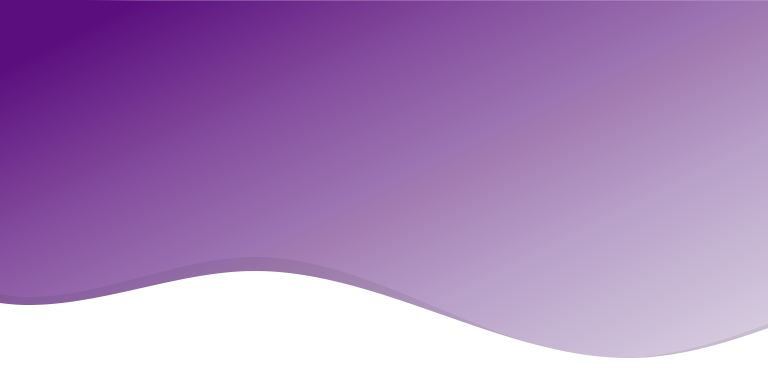
Give the GLSL for this background, as a WebGL 2 fragment shader.

```glsl
#version 300 es
precision highp float;
// Diagonal violet gradient above a white wave with a thin shaded band on its rim.

uniform vec2 u_resolution;
out vec4 fragColor;

const int TURNS = 5;
const int STOPS = 6;

// Turning points of each wave: x and height as fractions of the canvas
const vec2 WHITE_WAVE[TURNS] = vec2[](
  vec2(-0.169, 0.268), vec2(0.0365, 0.2057), vec2(0.332, 0.2943),
  vec2(0.818, 0.0677), vec2(1.302, 0.3125));
const vec2 BAND_WAVE[TURNS] = vec2[](
  vec2(-0.169, 0.320), vec2(0.0365, 0.2266), vec2(0.332, 0.3307),
  vec2(0.805, 0.0677), vec2(1.302, 0.328));

// Gradient stops: colour in rgb, diagonal position in w
const vec4 VIOLETS[STOPS] = vec4[](
  vec4(0.355, 0.055, 0.495, 0.18), vec4(0.530, 0.320, 0.625, 0.667),
  vec4(0.610, 0.455, 0.700, 0.97), vec4(0.640, 0.490, 0.700, 1.06),
  vec4(0.725, 0.635, 0.790, 1.38), vec4(0.850, 0.810, 0.880, 1.90));

// Height of a curve that eases from one turning point to the next
float waveHeight(float x, vec2 turns[TURNS]) {
  float height = turns[0].y;
  for (int i = 1; i < TURNS; i++) {
    vec2 a = turns[i - 1], b = turns[i];
    height += (b.y - a.y) * smoothstep(a.x, b.x, x);
  }
  return height;
}

// Piecewise linear colour ramp
vec3 ramp(float t, vec4 stops[STOPS]) {
  vec3 color = stops[0].rgb;
  for (int i = 1; i < STOPS; i++) {
    float a = stops[i - 1].w, b = stops[i].w;
    color = mix(color, stops[i].rgb, clamp((t - a) / (b - a), 0.0, 1.0));
  }
  return color;
}

// Antialiased coverage below an edge
float below(float y, float edge, float pixel) {
  return clamp((edge - y) / pixel + 0.5, 0.0, 1.0);
}

void main() {
  vec2 uv = gl_FragCoord.xy / u_resolution;
  float pixel = 1.0 / u_resolution.y;

  // Diagonal from the upper left to the lower right corner
  vec3 color = ramp(uv.x + 1.0 - uv.y, VIOLETS);

  // Faint light hairline along the top
  float hairline = 1.0 - below(uv.y, 0.9974, pixel);
  color = mix(color, vec3(0.8, 0.74, 0.84), 0.3 * hairline * smoothstep(0.1, 0.2, uv.x));

  // Shaded band, then the white ground
  color *= 1.0 - 0.065 * below(uv.y, waveHeight(uv.x, BAND_WAVE), pixel);
  color = mix(color, vec3(1.0), below(uv.y, waveHeight(uv.x, WHITE_WAVE), pixel));

  fragColor = vec4(color, 1.0);
}
```
